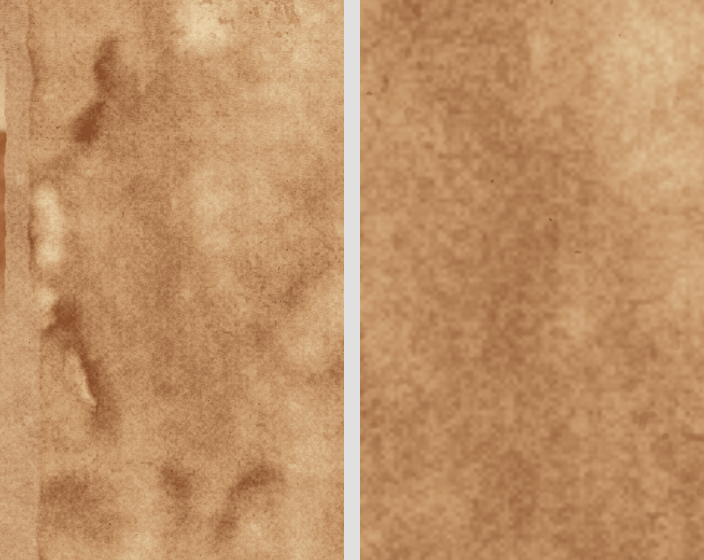
Left: the whole. Right: its middle third, enlarged.
Reproduce this texture procedurally as a Shadertoy shader.

```glsl
const vec3 DEEP_BROWN = vec3(0.54, 0.315, 0.175);
const vec3 TAN = vec3(0.775, 0.590, 0.410);
const vec3 CREAM = vec3(0.91, 0.81, 0.65);
const vec3 STRIP_TAN = vec3(0.775, 0.595, 0.428);
const vec3 RUST = vec3(0.60, 0.33, 0.16);
const float BASE_TONE = 0.545;
const float CLOUD_SCALE = 6.0;
const float CLOUD_GAIN = 0.66;
const float MOTTLE_SCALE = 30.0;
const float MOTTLE_GAIN = 0.34;
const float GRAIN_SCALE = 380.0;
const float GRAIN_GAIN = 0.17;
const float SEAM_X = 0.053;
const float SPINE_X = 0.010;

// Stain strokes: start and end, then width and strength (negative is dark)
const int STROKES = 11;
const vec4 STROKE_ENDS[STROKES] = vec4[](
    vec4(0.088, 0.640, 0.086, 0.560), vec4(0.082, 0.480, 0.090, 0.440),
    vec4(0.128, 0.365, 0.168, 0.285), vec4(0.340, 0.980, 0.370, 0.950),
    vec4(0.580, 0.460, 0.550, 0.390), vec4(0.208, 0.910, 0.170, 0.780),
    vec4(0.170, 0.780, 0.130, 0.710), vec4(0.118, 0.440, 0.190, 0.280),
    vec4(0.310, 0.140, 0.320, 0.060), vec4(0.400, 0.040, 0.490, 0.140),
    vec4(0.110, 0.100, 0.160, 0.110));
const vec2 STROKE_INK[STROKES] = vec2[](
    vec2(0.026, 0.36), vec2(0.017, 0.30), vec2(0.011, 0.42),
    vec2(0.050, 0.30), vec2(0.045, 0.24), vec2(0.024, -0.28),
    vec2(0.026, -0.24), vec2(0.036, -0.34), vec2(0.030, -0.30),
    vec2(0.028, -0.30), vec2(0.050, -0.24));

float hash(vec2 p) {
    return fract(sin(dot(p, vec2(127.1, 311.7))) * 43758.5453);
}

float noise(vec2 p) {
    vec2 i = floor(p), f = fract(p);
    f = f * f * (3.0 - 2.0 * f);
    return mix(mix(hash(i), hash(i + vec2(1, 0)), f.x),
               mix(hash(i + vec2(0, 1)), hash(i + vec2(1, 1)), f.x), f.y);
}

// Layered noise centred on zero
float fbm(vec2 p) {
    float sum = 0.0, gain = 0.5;
    for (int i = 0; i < 5; i++) {
        sum += gain * (noise(p) - 0.5);
        p = mat2(1.6, 1.2, -1.2, 1.6) * p + 7.3;
        gain *= 0.5;
    }
    return sum;
}

float segmentDistance(vec2 p, vec2 a, vec2 b) {
    vec2 ab = b - a;
    return length(p - a - ab * clamp(dot(p - a, ab) / dot(ab, ab), 0.0, 1.0));
}

float strokeTone(vec2 p, float patchiness) {
    float tone = 0.0;
    for (int i = 0; i < STROKES; i++) {
        vec2 ink = STROKE_INK[i];
        float d = segmentDistance(p, STROKE_ENDS[i].xy, STROKE_ENDS[i].zw) / ink.x;
        tone += ink.y * patchiness * exp(-d * d);
        // Pale washes push a thin brown tide line outward
        float rim = (d - 1.6) * 3.5;
        tone -= 0.22 * max(ink.y, 0.0) * patchiness * exp(-rim * rim);
    }
    return tone;
}

// Scattered round dots: one candidate in each cell
float specks(vec2 p, float scale, float density, float radius) {
    vec2 cell = floor(p * scale);
    vec2 centre = 0.3 + 0.4 * vec2(hash(cell + 3.1), hash(cell + 8.7));
    float size = radius * (0.4 + 0.6 * hash(cell + 5.9));
    float d = length(fract(p * scale) - centre);
    return step(hash(cell), density) * smoothstep(size, size * 0.4, d);
}

void mainImage(out vec4 fragColor, in vec2 fragCoord) {
    vec2 p = fragCoord / iResolution.y;
    float pixel = 1.0 / iResolution.y;
    vec2 warp = vec2(fbm(p * 9.0 + 4.0), fbm(p * 9.0 + 31.0));
    vec2 fray = vec2(fbm(p * 34.0 + 17.0), fbm(p * 34.0 + 53.0));
    vec2 q = p + 0.08 * warp + 0.028 * fray;

    // Soft upright clouds, finer mottling and stains
    float cloud = fbm(q * vec2(1.25, 0.8) * CLOUD_SCALE + 2.0);
    float mottle = fbm(p * MOTTLE_SCALE + 13.0);
    float paper = BASE_TONE + CLOUD_GAIN * cloud + MOTTLE_GAIN * mottle;
    float tone = paper + strokeTone(q, 0.55 + 0.9 * noise(q * 16.0 + 3.0));
    tone += 0.10 * smoothstep(0.85, 1.0, p.y + 0.2 * cloud);

    // Ragged seam: crisp on the strip side, diffuse on the page side
    float seam = SEAM_X + 0.016 * smoothstep(0.62, 0.38, p.y)
               + 0.025 * fbm(vec2(p.y * 14.0, 2.0));
    float fromSeam = p.x - seam + 0.010 * mottle;
    float page = smoothstep(-0.006, 0.004, fromSeam);
    float bleed = mix(0.3, 1.0, noise(vec2(p.y * 9.0, 5.0)));
    tone -= 0.34 * bleed * page * exp(-max(fromSeam, 0.0) / 0.014);
    tone = mix(0.52 + 0.5 * (paper - BASE_TONE), tone, page);

    // Paper grain, fine brown freckles, foxing near the top
    float grain = noise(p * GRAIN_SCALE) + noise(p * GRAIN_SCALE * 0.5 + 9.0) - 1.0;
    tone += GRAIN_GAIN * grain;
    tone -= 0.16 * smoothstep(0.70, 0.92, noise(p * 150.0 + 21.0)) * noise(p * 13.0);
    float foxing = smoothstep(0.86, 0.98, p.y) * smoothstep(0.15, 0.35, p.x);
    tone -= 0.26 * foxing * smoothstep(0.14, 0.22, fbm(p * 48.0 + 71.0));

    // Dark flecks and pale scuffs
    tone -= 0.28 * specks(p + 0.02 * fray, 55.0, 0.05, 0.14);
    tone += 0.14 * specks(q, 14.0, 0.14, 0.28);

    // Tone ramp
    tone = clamp(tone, 0.0, 1.0);
    vec3 color = tone < 0.5 ? mix(DEEP_BROWN, TAN, tone * 2.0)
                            : mix(TAN, CREAM, tone * 2.0 - 1.0);
    color += (STRIP_TAN - TAN) * (1.0 - page);

    // Worn spine: cream above, rust along the middle
    float spine = smoothstep(SPINE_X + pixel, SPINE_X - pixel, p.x + 0.012 * mottle);
    float rusty = smoothstep(0.772, 0.758, p.y + 0.02 * mottle) * smoothstep(0.40, 0.56, p.y);
    float creamy = smoothstep(0.760, 0.774, p.y) * smoothstep(0.95, 0.80, p.y);
    color = mix(color, RUST + 0.3 * mottle, 0.75 * spine * rusty);
    color = mix(color, CREAM + 0.1 * mottle, 0.6 * spine * creamy);

    fragColor = vec4(clamp(color, 0.0, 1.0), 1.0);
}
```
